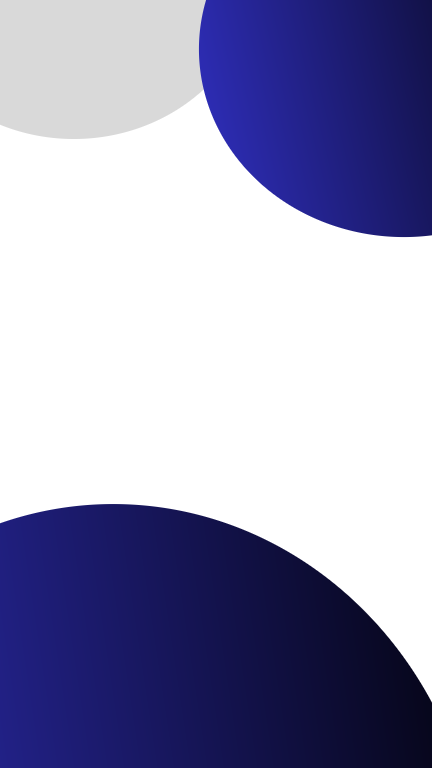
A Shadertoy shader for this background:

```glsl
// Three large ellipses overlap the corners of a white portrait page:
// a flat grey one, and two blue ones shaded by tilted linear gradients.
// Each is an approximate ellipse distance, smoothed over about one pixel.

#define PAGE_ASPECT  (16.0 / 9.0)
#define PAPER        vec3(1.0)
#define GREY         vec3(0.85)
#define BRIGHT_BLUE  vec3(0.175, 0.172, 0.70)
#define DARK_NAVY    vec3(0.020, 0.018, 0.08)
#define TOP_SLOPE    vec2(1.17, 0.29)
#define BOTTOM_SLOPE vec2(0.66, 0.10)

// Approximate signed distance to an axis-aligned ellipse
float ellipseDistance(vec2 offset, vec2 radii) {
    float level = length(offset / radii);
    float slope = length(offset / (radii * radii));
    return level * (level - 1.0) / max(slope, 1e-4);
}

// Antialiased coverage of an ellipse
float ellipseMask(vec2 offset, vec2 radii, float pixel) {
    return clamp(0.5 - ellipseDistance(offset, radii) / pixel, 0.0, 1.0);
}

// Linear blue shading, with its value given at the ellipse centre
vec3 blueGradient(vec2 offset, vec2 slope, float centreValue) {
    float shade = clamp(centreValue + dot(offset, slope), 0.0, 1.0);
    return mix(BRIGHT_BLUE, DARK_NAVY, shade);
}

void mainImage(out vec4 fragColor, in vec2 fragCoord) {
    // Page units: width is 1, height is PAGE_ASPECT
    vec2 p = fragCoord / iResolution.xy * vec2(1.0, PAGE_ASPECT);
    float pixel = max(1.0 / iResolution.x, PAGE_ASPECT / iResolution.y);
    vec3 color = PAPER;

    // Grey ellipse, upper left
    vec2 greyOffset = p - vec2(0.171, 1.850);
    color = mix(color, GREY, ellipseMask(greyOffset, vec2(0.426, 0.394), pixel));

    // Bright blue ellipse, upper right, over the grey
    vec2 topOffset = p - vec2(0.935, 1.664);
    vec3 topBlue = blueGradient(topOffset, TOP_SLOPE, 0.57);
    color = mix(color, topBlue, ellipseMask(topOffset, vec2(0.4745, 0.435), pixel));

    // Deep blue ellipse rising from the bottom
    vec2 bottomOffset = p - vec2(0.262, -0.308);
    vec3 bottomBlue = blueGradient(bottomOffset, BOTTOM_SLOPE, 0.42);
    color = mix(color, bottomBlue, ellipseMask(bottomOffset, vec2(0.852, 0.919), pixel));

    fragColor = vec4(color, 1.0);
}
```
